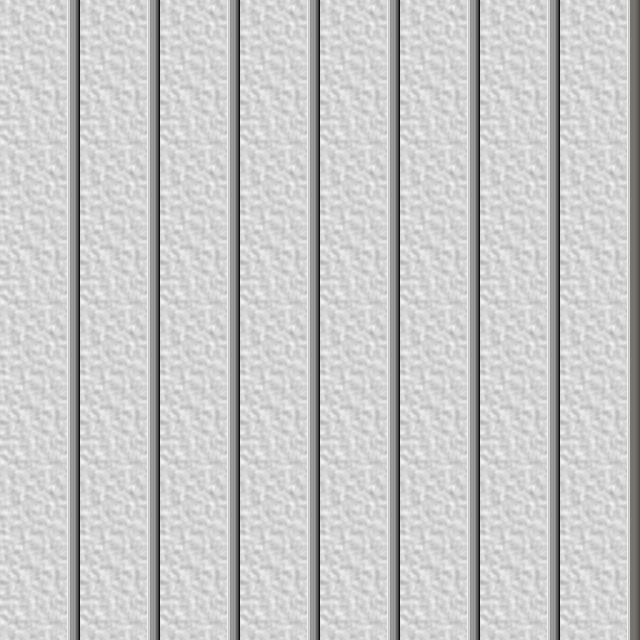
Write a Shadertoy shader that draws this texture.

```glsl
// Pale stucco-like wall panels: upright planks parted by stepped grey grooves.
// Each plank is a stack of vertical bands; its face is embossed, wrapping
// value noise lit from one corner. The last groove is softer and warmer.

#define PLANKS 8.0          // planks across the canvas
#define GRAIN_ROWS 4.0      // grain repeats down the canvas
#define GRAIN_CELLS 16.0    // noise cells across one plank
#define GRAIN_DEPTH 0.13    // contrast of the embossed grain
#define LIGHT_DIR vec2(0.28, 0.34)
#define FACE_COLOR vec3(0.832)
#define GROOVE_COLOR vec3(0.59)
#define STEP_COLOR vec3(0.40)
#define SHADE_COLOR vec3(0.27)
#define GAP_COLOR vec3(0.03)
#define WARM_COLOR vec3(0.41, 0.40, 0.38)

float hash(vec2 cell) {
    uvec2 q = uvec2(cell) * uvec2(1597u, 3812u) + uvec2(71u, 193u);
    uint n = (q.x ^ (q.y << 3)) * 74729u;
    n = (n ^ (n >> 15)) * 73471u;
    n = (n ^ (n >> 13)) * 91193u;
    return float((n ^ (n >> 16)) & 65535u) / 65535.0;
}

// Value noise that repeats after `period` cells.
float wrapNoise(vec2 p, vec2 period) {
    vec2 cell = floor(p);
    vec2 f = p - cell;
    f = f * f * (3.0 - 2.0 * f);
    vec2 a = mod(cell, period);
    vec2 b = mod(cell + 1.0, period);
    return mix(mix(hash(a), hash(vec2(b.x, a.y)), f.x),
               mix(hash(vec2(a.x, b.y)), hash(b), f.x), f.y);
}

// Height of the rough face, in grain cells.
float grainHeight(vec2 p) {
    vec2 period = GRAIN_CELLS * vec2(1.0, PLANKS / GRAIN_ROWS);
    return wrapNoise(p, period)
         + 0.45 * wrapNoise(p * 2.0 + 5.0, period * 2.0)
         + 0.20 * wrapNoise(p * 4.0 + 9.0, period * 4.0);
}

// Lays a new colour over everything right of `edge`.
vec3 bandFrom(vec3 base, vec3 color, float x, float edge, float aa) {
    return mix(base, color, smoothstep(edge - aa, edge + aa, x));
}

void mainImage(out vec4 fragColor, in vec2 fragCoord) {
    vec2 uv = fragCoord / iResolution.xy;
    float plank = floor(uv.x * PLANKS);
    float x = fract(uv.x * PLANKS);
    float aa = 0.6 * PLANKS / iResolution.x;
    float warm = step(PLANKS - 1.5, plank);

    // Embossed face
    vec2 p = vec2(x, uv.y * PLANKS) * GRAIN_CELLS;
    float relief = grainHeight(p - LIGHT_DIR) - grainHeight(p + LIGHT_DIR);
    vec3 color = FACE_COLOR + GRAIN_DEPTH * relief;

    // Faint upright crease in the middle of the face
    float crease = (x - 0.42) / 0.008;
    float fade = 0.5 + 0.5 * sin(6.2831853 * GRAIN_ROWS * uv.y);
    color -= 0.025 * fade * crease * exp(-crease * crease);

    // Lip: bright edge, thin line, second bright edge
    color = bandFrom(color, vec3(0.94), x, 0.837, aa);
    color = bandFrom(color, vec3(0.74), x, 0.853, aa);
    color = bandFrom(color, vec3(0.83), x, 0.864, aa);

    // Groove: grey channel with soft streaks, then darker steps and the gap
    vec3 channel = GROOVE_COLOR + 0.03 * sin(x * 190.0);
    color = bandFrom(color, mix(channel, WARM_COLOR + 0.05, warm), x, 0.875, aa);
    color = bandFrom(color, mix(STEP_COLOR, WARM_COLOR, warm), x, 0.946, aa);
    color = bandFrom(color, mix(SHADE_COLOR, WARM_COLOR * 0.85, warm), x, 0.970, aa);
    color = bandFrom(color, mix(GAP_COLOR, WARM_COLOR * 0.75, warm), x, 0.985, aa);

    fragColor = vec4(clamp(color, 0.0, 1.0), 1.0);
}
```
